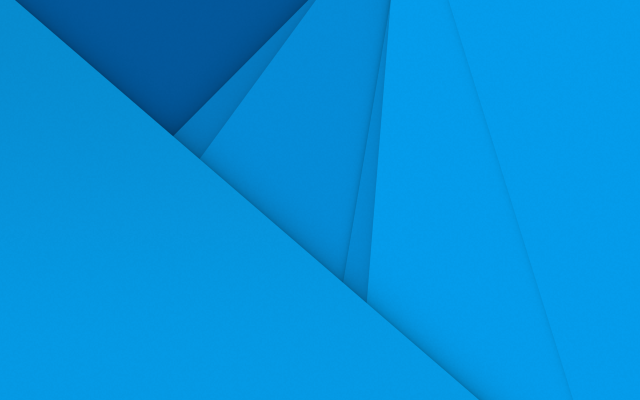
A Shadertoy shader for this background:

```glsl
// Layered sheets of blue paper with diagonal edges, soft shadows and fine grain.

#define ASPECT 1.6
#define GRAIN_SCALE 300.0
#define GRAIN_AMOUNT 0.022
#define CONTACT_WIDTH 0.004
#define NAVY vec3(0.010, 0.345, 0.610)
#define STEEL vec3(0.020, 0.480, 0.760)
#define AZURE vec3(0.020, 0.545, 0.840)
#define SKY vec3(0.015, 0.608, 0.915)
#define FRONT_TOP vec3(0.025, 0.545, 0.810)
#define FRONT_LOW vec3(0.020, 0.600, 0.892)

float hash(vec2 p) {
    vec3 q = fract(vec3(p.xyx) * 0.1031);
    q += dot(q, q.yzx + 33.33);
    return fract((q.x + q.y) * q.z);
}

float valueNoise(vec2 p) {
    vec2 cell = floor(p), f = fract(p);
    f = f * f * (3.0 - 2.0 * f);
    float low = mix(hash(cell), hash(cell + vec2(1, 0)), f.x);
    float high = mix(hash(cell + vec2(0, 1)), hash(cell + vec2(1, 1)), f.x);
    return mix(low, high, f.y);
}

// Signed distance to the line a-b, positive to the left of its direction.
float lineSide(vec2 p, vec2 a, vec2 b) {
    vec2 dir = normalize(b - a);
    return dot(p - a, vec2(-dir.y, dir.x));
}

// Lays a sheet over the base; the sheet casts a soft shadow beyond its edge.
vec3 laySheet(vec3 base, vec3 sheet, float d, float strength, float width) {
    float away = max(-d, 0.0);
    float shadow = strength * exp(-away / width)
                 + 0.4 * strength * exp(-away / CONTACT_WIDTH);
    float pixel = 1.0 / iResolution.y;
    float cover = smoothstep(-0.7 * pixel, 0.7 * pixel, d);
    return mix(base * (1.0 - shadow), sheet, cover);
}

void mainImage(out vec4 fragColor, in vec2 fragCoord) {
    vec2 p = fragCoord / iResolution.xy * vec2(ASPECT, 1.0);

    // Fan of sheets, each overlapping the one on its left
    vec3 color = NAVY;
    float d = lineSide(p, vec2(0.771, 1.0), vec2(0.433, 0.660));
    color = laySheet(color, STEEL, d, 0.16, 0.030);

    d = lineSide(p, vec2(0.790, 1.0), vec2(0.500, 0.604));
    color = laySheet(color, AZURE, d, 0.07, 0.020);

    d = lineSide(p, vec2(0.977, 1.0), vec2(0.858, 0.296));
    color = laySheet(color, AZURE * 0.99, d, 0.12, 0.010);

    d = lineSide(p, vec2(0.977, 1.0), vec2(0.917, 0.246));
    color = laySheet(color, SKY, d, 0.07, 0.022);

    d = lineSide(p, vec2(1.121, 1.0), vec2(1.433, 0.0));
    color = laySheet(color, SKY, d, 0.055, 0.009);

    // Large front sheet, darker toward the top
    vec3 front = mix(FRONT_LOW, FRONT_TOP, smoothstep(0.05, 1.0, p.y));
    d = lineSide(p, vec2(1.198, 0.0), vec2(0.0375, 1.0));
    color = laySheet(color, front, d, 0.20, 0.028);

    // Paper grain
    float grain = valueNoise(p * GRAIN_SCALE) - 0.5;
    color *= 1.0 + GRAIN_AMOUNT * grain;

    fragColor = vec4(color, 1.0);
}
```
